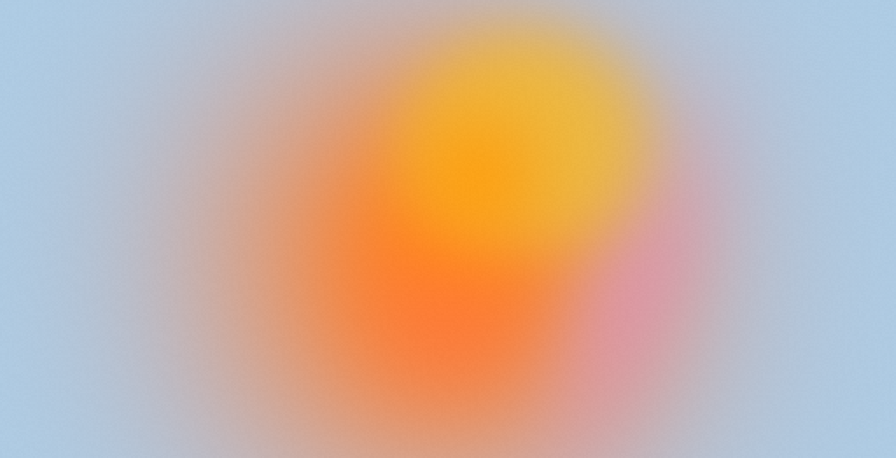
Write a Shadertoy shader that draws this background.

```glsl
// Soft orange and amber glow with a pink rim, blurred over a pale blue field.

// Rotated elliptical falloff: 1 at the centre, higher power gives a firmer edge.
float glow(vec2 p, vec2 centre, vec2 radius, float angle, float power) {
    float c = cos(angle), s = sin(angle);
    vec2 q = mat2(c, -s, s, c) * (p - centre) / radius;
    return exp(-pow(length(q), power));
}

float hash(vec2 p) {
    return fract(sin(dot(p, vec2(127.1, 311.7))) * 43758.5453);
}

void mainImage(out vec4 fragColor, in vec2 fragCoord) {
    // Height runs 0 to 1, x is zero at the centre
    vec2 uv = fragCoord / iResolution.xy;
    vec2 p = vec2((uv.x - 0.5) * 1.954, uv.y);

    // Pale blue field and lavender halo
    vec3 color = vec3(0.68, 0.80, 0.895);
    color = mix(color, vec3(0.71, 0.72, 0.82), 0.5 * glow(p, vec2(0.0, 0.45), vec2(0.76, 0.72), 0.0, 3.0));

    // Peach body with an orange heart
    color = mix(color, vec3(0.88, 0.60, 0.47), glow(p, vec2(-0.03, 0.40), vec2(0.56, 0.58), 0.0, 2.5));
    color = mix(color, vec3(1.0, 0.50, 0.12), glow(p, vec2(0.01, 0.45), vec2(0.31, 0.31), 0.0, 2.0));

    // Pink rim leaning along the lower right
    color = mix(color, vec3(0.87, 0.58, 0.69), 0.65 * glow(p, vec2(0.40, 0.35), vec2(0.14, 0.33), -0.375, 2.0));

    // Yellow shoulder, coral base and amber core
    color = mix(color, vec3(0.92, 0.73, 0.27), glow(p, vec2(0.17, 0.69), vec2(0.27, 0.25), 0.0, 4.0));
    color = mix(color, vec3(1.0, 0.46, 0.24), 0.6 * glow(p, vec2(0.0, 0.31), vec2(0.20), 0.0, 2.0));
    color = mix(color, vec3(1.0, 0.62, 0.05), 0.8 * glow(p, vec2(0.06, 0.61), vec2(0.17, 0.18), 0.0, 2.0));

    // Faint grain
    color += 0.012 * (hash(floor(uv * vec2(512.0, 262.0))) - 0.5);

    fragColor = vec4(clamp(color, 0.0, 1.0), 1.0);
}
```
